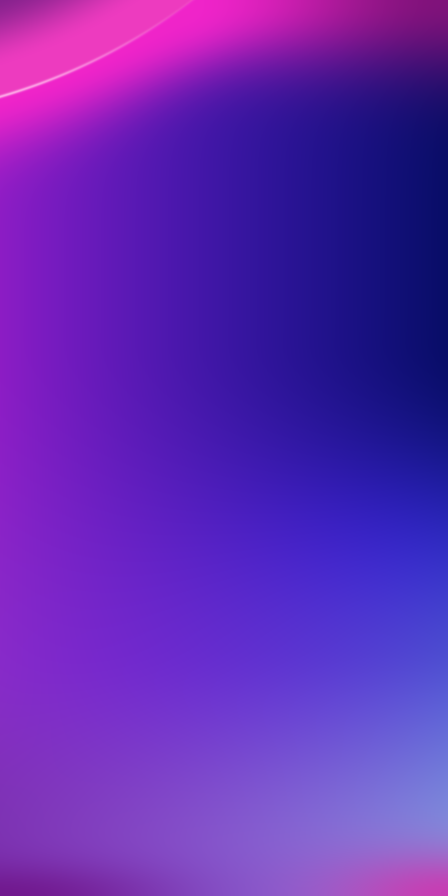
This background is drawn by a Shadertoy shader. Its source:

```glsl
// Violet to navy gradient with a pink glowing arc at the top and a pale blue lower corner.

// Body colours: left, middle and right of three horizontal bands
const vec3 UPPER_LEFT   = vec3(0.55, 0.11, 0.77);
const vec3 UPPER_MIDDLE = vec3(0.235, 0.085, 0.64);
const vec3 UPPER_RIGHT  = vec3(0.03, 0.05, 0.40);
const vec3 LOWER_LEFT   = vec3(0.53, 0.17, 0.79);
const vec3 LOWER_MIDDLE = vec3(0.41, 0.19, 0.82);
const vec3 LOWER_RIGHT  = vec3(0.33, 0.34, 0.83);
const vec3 FLOOR_LEFT   = vec3(0.49, 0.20, 0.70);
const vec3 FLOOR_MIDDLE = vec3(0.52, 0.34, 0.80);
const vec3 FLOOR_RIGHT  = vec3(0.50, 0.55, 0.86);

// Glow colours
const vec3 BLUE_LIFT    = vec3(0.0, -0.03, 0.13);
const vec3 HOT_PINK     = vec3(0.94, 0.14, 0.79);
const vec3 PLUM         = vec3(0.50, 0.07, 0.48);
const vec3 DISC_PINK    = vec3(0.93, 0.23, 0.75);
const vec3 DISC_SHADE   = vec3(0.52, 0.13, 0.55);
const vec3 RIM_LIGHT    = vec3(1.0, 0.72, 0.92);
const vec3 CORNER_PINK  = vec3(0.78, 0.24, 0.70);
const vec3 CORNER_WINE  = vec3(0.43, 0.07, 0.52);

// Arc, in canvas widths; its centre is measured from the top left corner
const vec2 ARC_CENTRE = vec2(-0.364, 1.045);
const float ARC_RADIUS = 1.3125;
const float ARC_GLOW = 0.12;
const float RIM_WIDTH = 0.0035;

// Smooth curve through three colours at x = 0, 0.5 and 1
vec3 across(vec3 left, vec3 middle, vec3 right, float x) {
    return left * (2.0 * x - 1.0) * (x - 1.0)
         + middle * 4.0 * x * (1.0 - x)
         + right * x * (2.0 * x - 1.0);
}

float falloff(float distanceFrom, float radius) {
    float d = distanceFrom / radius;
    return exp(-d * d);
}

// Elliptical glow
float glow(vec2 p, vec2 centre, vec2 radius) {
    return falloff(length((p - centre) / radius), 1.0);
}

vec3 body(vec2 uv) {
    vec3 upper = across(UPPER_LEFT, UPPER_MIDDLE, UPPER_RIGHT, uv.x);
    vec3 lower = across(LOWER_LEFT, LOWER_MIDDLE, LOWER_RIGHT, uv.x);
    vec3 base  = across(FLOOR_LEFT, FLOOR_MIDDLE, FLOOR_RIGHT, uv.x);
    vec3 color = mix(lower, upper, smoothstep(0.18, 0.62, uv.y));
    color = mix(base, color, smoothstep(0.05, 0.28, uv.y));

    // Blue lift on the right and tinted lower corners
    color += BLUE_LIFT * glow(uv, vec2(1.0, 0.40), vec2(0.45, 0.11));
    color = mix(color, CORNER_PINK, glow(uv, vec2(1.0, 0.0), vec2(0.28, 0.05)));
    return mix(color, CORNER_WINE, 0.8 * glow(uv, vec2(0.0), vec2(0.35, 0.035)));
}

void mainImage(out vec4 fragColor, in vec2 fragCoord) {
    vec2 uv = fragCoord / iResolution.xy;
    vec2 fromTop = (fragCoord - vec2(0.0, iResolution.y)) / iResolution.x;
    float pixel = 1.0 / iResolution.x;
    float arc = length(fromTop - ARC_CENTRE) - ARC_RADIUS;

    vec3 color = body(uv);

    // Pink light along the top edge and outside the arc
    float topGlow = falloff(fromTop.y, mix(0.11, 0.17, uv.x));
    float arcGlow = falloff(max(arc, 0.0), ARC_GLOW);
    float light = 1.0 - (1.0 - topGlow) * (1.0 - arcGlow);
    vec3 lightColor = mix(HOT_PINK, PLUM, smoothstep(0.42, 1.0, uv.x));
    color = mix(color, lightColor, light);

    // Disc above the arc, shaded towards the corner
    vec3 disc = mix(DISC_PINK, DISC_SHADE, smoothstep(0.06, 0.22, -arc));
    color = mix(color, disc, 1.0 - smoothstep(-pixel, pixel, arc));

    // Thin rim, fading to the right
    float rim = falloff(arc, max(RIM_WIDTH, 0.7 * pixel));
    color = mix(color, RIM_LIGHT, rim * mix(0.85, 0.1, smoothstep(0.0, 0.45, uv.x)));

    fragColor = vec4(clamp(color, 0.0, 1.0), 1.0);
}
```
